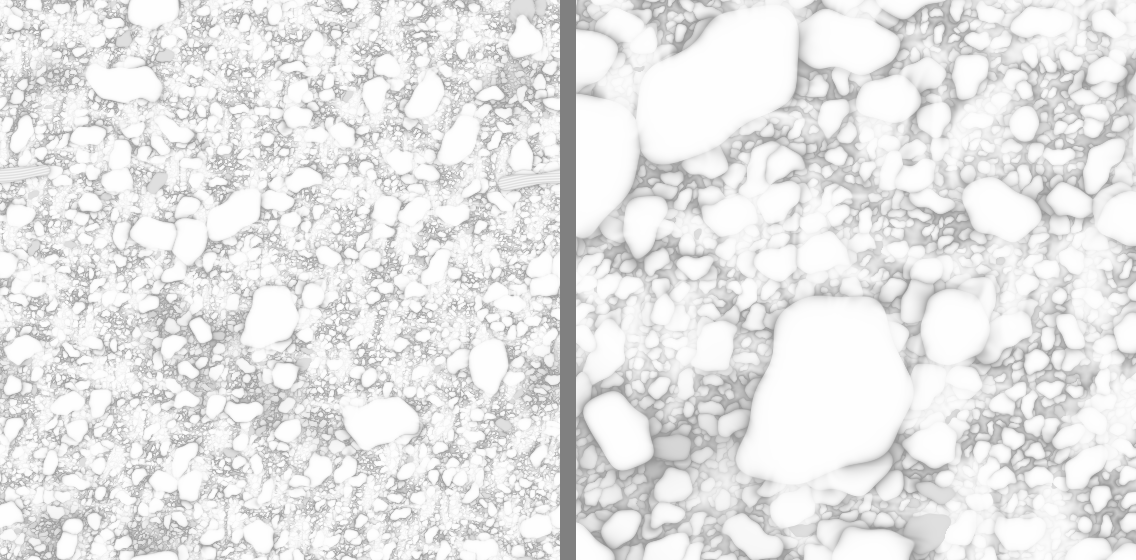
Left, the full canvas; right, a detail of the centre.
Reproduce this texture map procedurally as a WebGL 1 fragment shader.

```glsl
precision highp float;
uniform vec2 u_resolution;

const float WHITE = 0.995;
const float GAP_TONE = 0.84;
const float SHADOW = 0.57;
const float TAU = 6.2832;

vec2 hash2(vec2 p) {
  vec2 k = vec2(dot(p, vec2(127.1, 311.7)), dot(p, vec2(269.5, 183.3)));
  return fract(sin(k) * 43758.55);
}

mat2 rotation(float a) {
  float c = cos(a), s = sin(a);
  return mat2(c, -s, s, c);
}

// Layered, self-warped sines, roughly 0 to 1
float ripples(vec2 p) {
  float sum = 0.0, amp = 0.5;
  for (int i = 0; i < 4; i++) {
    p = rotation(0.65) * p * 1.7 + 1.3;
    p += 0.8 * sin(p.yx);
    sum += amp * sin(p.x) * sin(p.y);
    amp *= 0.7;
  }
  return 0.5 + 0.5 * sum;
}

// Signed distance to a rounded, uneven pebble
float pebble(vec2 q, float angle, float stretch, float radius, vec2 phase) {
  q = rotation(angle) * q;
  q += 0.08 * sin(q.yx * 5.0 + phase * TAU) + 0.025 * sin(q.yx * 13.0 + phase.yx * TAU);
  q *= vec2(inversesqrt(stretch), sqrt(stretch));
  vec2 a = pow(abs(q), vec2(2.3));
  return (pow(a.x + a.y, 1.0 / 2.3) - radius) * 0.85;
}

// Cellular pebble field: nearest distance, second distance, random id
vec3 pebbles(vec2 uv, float cells, float density, float seed) {
  vec2 p = uv * cells, base = floor(p);
  vec3 found = vec3(1.0, 1.0, 0.0);
  for (int j = -1; j <= 1; j++) {
    for (int i = -1; i <= 1; i++) {
      vec2 cell = base + vec2(float(i), float(j));
      vec2 key = mod(cell, cells) + seed;
      vec2 place = hash2(key), form = hash2(key + 37.3), kind = hash2(key + 71.9);
      if (kind.x > density) continue;
      vec2 q = p - cell - 0.5 - 0.7 * (place - 0.5);
      float angle = 0.4 + 2.0 * (form.x - 0.5);
      float stretch = mix(1.1, 2.4, form.y * form.y);
      float d = pebble(q, angle, stretch, mix(0.27, 0.54, kind.y), place);
      if (d < found.x) found = vec3(d, found.x, fract(form.x * 17.0 + kind.y));
      else found.y = min(found.y, d);
    }
  }
  return vec3(found.xy / cells, found.z);
}

// Lays a solid over the ground with soft occlusion on both sides of its rim
float settle(float ground, float d, float crease, float width, float depth, float tone) {
  float soft = 0.6 / u_resolution.x;
  float outside = mix(ground, SHADOW, depth * exp(-max(d, 0.0) / width));
  float inside = mix(tone, SHADOW, 0.7 * depth * exp(-max(crease, 0.0) / (0.5 * width)));
  return mix(inside, outside, smoothstep(-soft, soft, d));
}

float layer(float ground, vec3 field, float width, float depth, float tone) {
  float crease = min(-field.x, 0.5 * (field.y - field.x));
  float stoneTone = tone * (1.0 - 0.12 * step(0.975, field.z));
  return settle(ground, field.x, crease, width, depth, stoneTone);
}

// Splintered stick that wraps across the side edges
float addStick(float ground, vec2 uv) {
  vec2 q = uv - vec2(0.99, 0.684);
  q.x -= floor(q.x + 0.5);
  q = rotation(0.13) * q;
  float thickness = 0.011 + 0.002 * sin(q.x * 60.0);
  float d = length(vec2(max(abs(q.x) - 0.09, 0.0), q.y)) - thickness;
  float grain = 0.5 + 0.5 * sin(q.y * 1300.0 + 3.0 * sin(q.x * 38.0));
  return settle(ground, d, -d, 0.003, 0.4, 0.96 - 0.08 * grain);
}

void main() {
  vec2 uv = gl_FragCoord.xy / u_resolution;

  // Shaded hollows and the uneven openness of the crevices
  vec2 bent = uv + 0.012 * sin(uv.yx * 55.0);
  float hollow = smoothstep(0.025, -0.04, pebbles(bent, 8.0, 0.22, 5.0).x);
  float open = smoothstep(0.22, 0.86, ripples(uv * 34.0));
  open = clamp(open + 0.5 * hollow, 0.0, 1.0);
  float depth = mix(0.08, 0.8, open);
  float gritTone = WHITE * (1.0 - 0.11 * hollow);

  // Grit first, then ever larger and sparser stones
  float shade = mix(WHITE, GAP_TONE, open) * (1.0 - 0.08 * hollow);
  shade = layer(shade, pebbles(uv, 130.0, 0.92, 11.0), 0.0012, depth, gritTone);
  shade = layer(shade, pebbles(uv, 72.0, 0.68, 23.0), 0.0016, depth, gritTone);
  shade = layer(shade, pebbles(uv, 38.0, 0.42, 41.0), 0.0022, depth, mix(WHITE, gritTone, 0.4));
  shade = layer(shade, pebbles(uv, 20.0, 0.26, 59.0), 0.0028, depth, WHITE);
  shade = addStick(shade, uv);
  shade = layer(shade, pebbles(uv, 10.0, 0.12, 83.0), 0.0034, depth, WHITE);

  gl_FragColor = vec4(vec3(min(shade, WHITE)), 1.0);
}
```
